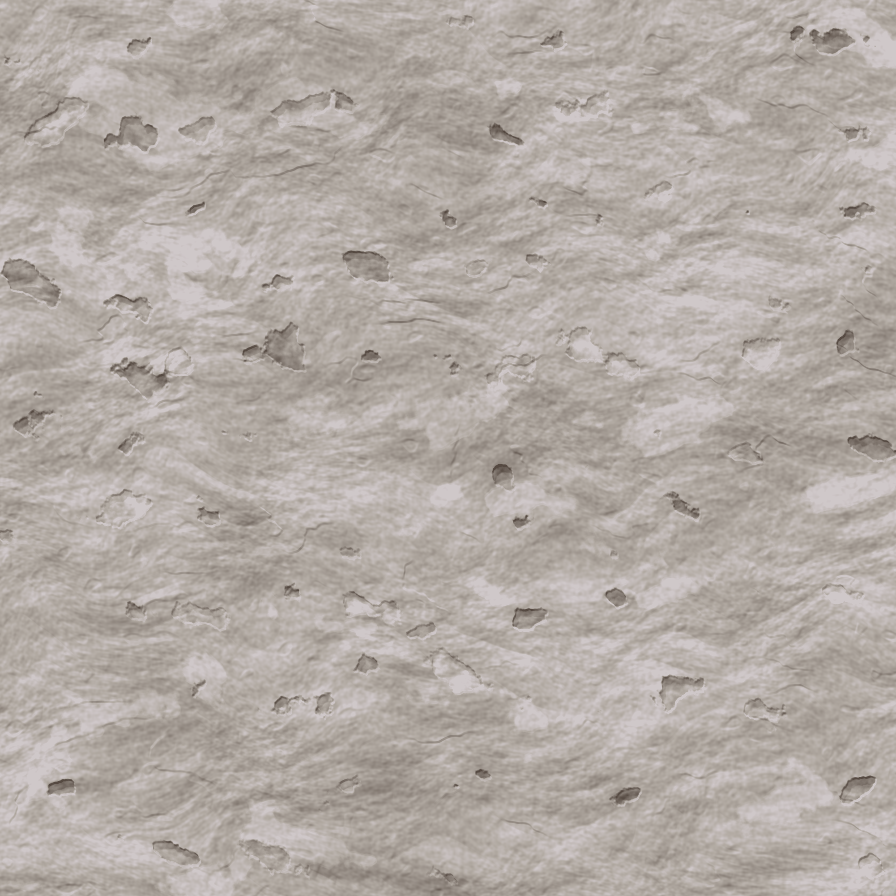
Give the GLSL for this texture, as a Shadertoy shader.

```glsl
#define BODY vec3(0.70, 0.67, 0.64)
#define PALE vec3(0.79, 0.76, 0.76)
#define DARK vec3(0.47, 0.43, 0.40)
#define LIGHT_DIR vec2(-0.42, 0.91)
#define RELIEF 1.9
#define GRAIN 0.06
#define STAIN 0.22
#define CHIP_CELLS 11.0
#define CHIP_SHARE 0.65
#define CHIP_DEPTH 0.09
#define PATCH_LEVEL 0.19
#define LIP_HEIGHT 0.075

vec2 hash2(vec2 p) {
    vec3 a = fract(p.xyx * vec3(0.1031, 0.1030, 0.0973));
    a += dot(a, a.yzx + 33.33);
    return fract((a.xx + a.yz) * a.zy);
}

float cornerDot(vec2 cell, vec2 offset) {
    return dot(hash2(cell + 57.0) * 2.0 - 1.0, offset);
}

float gradientNoise(vec2 p) {
    vec2 i = floor(p), f = fract(p);
    vec2 u = f * f * f * (f * (f * 6.0 - 15.0) + 10.0);
    vec2 e = vec2(1.0, 0.0);
    float low = mix(cornerDot(i, f), cornerDot(i + e.xy, f - e.xy), u.x);
    float high = mix(cornerDot(i + e.yx, f - e.yx), cornerDot(i + e.xx, f - e.xx), u.x);
    return mix(low, high, u.y);
}

float fbm(vec2 p) {
    float sum = 0.0, amplitude = 0.5;
    for (int i = 0; i < 5; i++) {
        sum += amplitude * gradientNoise(p);
        p = mat2(1.94, 0.48, -0.48, 1.94) * p + 17.3;
        amplitude *= 0.5;
    }
    return sum;
}

// Wavy, horizontally drawn-out coordinates of the trowelled coat
vec2 trowel(vec2 p) {
    vec2 bend = vec2(gradientNoise(p * 7.0), gradientNoise(p * 7.0 + 31.0));
    return p * vec2(1.0, 1.6) + 0.06 * bend;
}

// Broken-out hollows: x = depth, y = brightness of the floor
vec2 chips(vec2 p) {
    vec2 g = p * CHIP_CELLS, result = vec2(0.0);
    float ragged = 1.15 * fbm(p * 23.0);
    for (int y = -1; y <= 1; y++)
    for (int x = -1; x <= 1; x++) {
        vec2 cell = floor(g) + vec2(x, y);
        vec2 kind = hash2(cell + 211.0);
        if (kind.x > CHIP_SHARE) continue;
        vec2 size = hash2(cell + 83.0);
        vec2 d = g - cell - 0.2 - 0.6 * hash2(cell);
        d.y += d.x * (size.y - 0.5) * 0.8;
        float radius = mix(0.03, 0.33, size.x * size.x);
        float edge = length(d * vec2(1.0, 1.9)) + ragged - radius;
        float inside = smoothstep(0.04, -0.04, edge);
        float floorTone = kind.y < 0.42 ? 0.05 : -0.07;
        result = mix(result, vec2(1.0, floorTone), inside);
    }
    return result;
}

// Areas where the top coat has flaked off to the pale layer
float flakedPatch(vec2 p) {
    float field = fbm(trowel(p) * 7.5 + 9.0) + 0.3 * gradientNoise(p * 2.6 + 4.0);
    field += 0.22 * fbm(p * 32.0);
    return smoothstep(PATCH_LEVEL - 0.015, PATCH_LEVEL + 0.02, field);
}

float surfaceHeight(vec2 p) {
    vec2 q = trowel(p);
    float coat = 0.8 * fbm(q * 10.0) + 0.3 * abs(gradientNoise(q * 13.0 + 6.0));
    // Overhanging lips that fade in and out along their length
    float layer = fract(9.0 * q.y + 5.0 * fbm(q * 5.0 + 3.0));
    float lip = smoothstep(0.0, 0.08, layer) - layer;
    float broken = smoothstep(0.02, 0.32, gradientNoise(p * 13.0 + 40.0));
    float pebbles = 0.045 * smoothstep(0.25, 0.5, gradientNoise(p * 58.0));
    float pits = 0.06 * smoothstep(0.3, 0.48, gradientNoise(p * vec2(36.0, 50.0) + 5.0));
    return coat + LIP_HEIGHT * lip * broken + pebbles - pits
         - CHIP_DEPTH * chips(p).x - 0.035 * flakedPatch(p);
}

// Brightness to plaster colour
vec3 plasterColor(float tone) {
    float toBody = clamp((tone - DARK.r) / (BODY.r - DARK.r), -0.6, 1.0);
    float toPale = clamp((tone - BODY.r) / (PALE.r - BODY.r), 0.0, 1.25);
    return mix(mix(DARK, BODY, toBody), PALE, toPale);
}

void mainImage(out vec4 fragColor, in vec2 fragCoord) {
    vec2 p = fragCoord / iResolution.y;
    vec2 chip = chips(p);
    float bare = flakedPatch(p);

    // Raking light from above
    float slope = surfaceHeight(p) - surfaceHeight(p + 0.0025 * LIGHT_DIR);
    float relief = clamp(RELIEF * slope, -0.26, 0.085) * mix(1.0, 0.65, bare);
    float castShadow = max(0.0, chip.x - chips(p + 0.01 * LIGHT_DIR).x);

    // Stains, floors of the hollows and fine sand
    float tone = 0.7 + STAIN * fbm(p * vec2(3.5, 5.0) + 12.0);
    tone += 0.12 * fbm(trowel(p) * 13.0 + 25.0);
    tone += chip.y + 0.08 * bare * (1.0 - chip.x);
    tone += chip.x * 0.4 * fbm(p * 40.0);
    tone += GRAIN * (gradientNoise(p * 210.0) + gradientNoise(p * 115.0 + 8.0));
    tone += relief - 0.09 * castShadow;

    fragColor = vec4(plasterColor(tone), 1.0);
}
```
